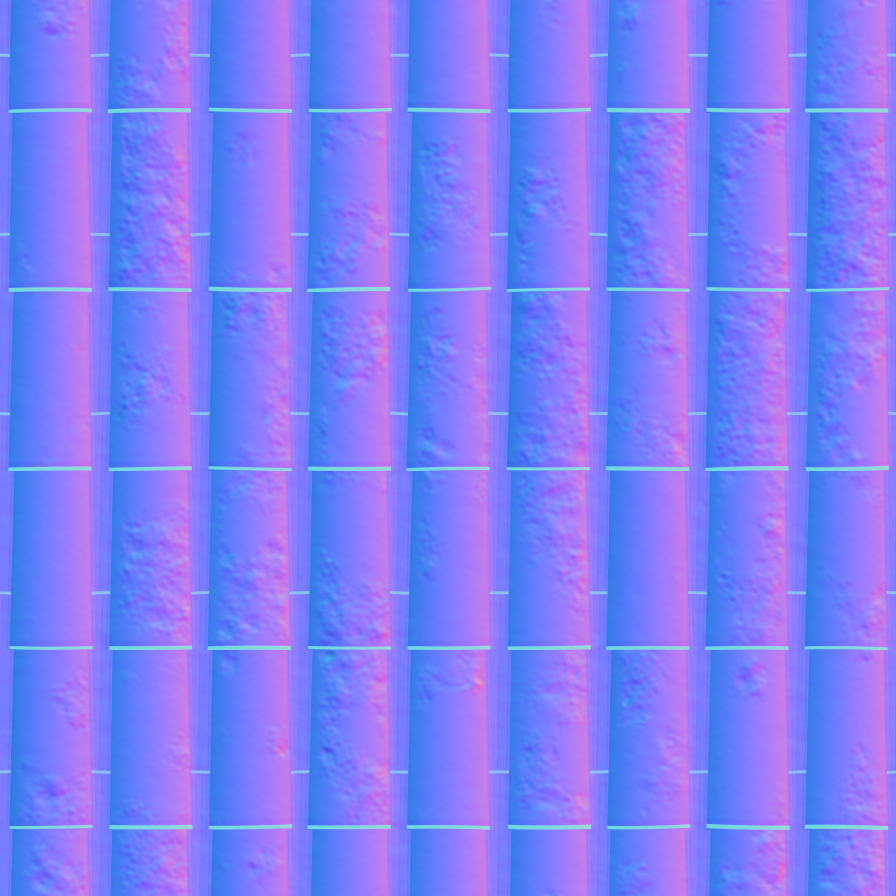
Reproduce this texture map procedurally as a WebGL 2 fragment shader.

```glsl
#version 300 es
precision highp float;
// Normal map of a barrel-tile roof: 9 columns by 5 rows of tapered convex covers
// over concave pans. Surface tilts are summed per part and packed into colour;
// wrapped cellular bumps roughen weathered patches.
uniform vec2 u_resolution;
out vec4 fragColor;

vec3 hash3(vec2 p) {
  vec3 q = fract(p.xyx * vec3(0.1031, 0.1030, 0.0973));
  q += dot(q, q.yxz + 33.33);
  return fract((q.xxy + q.yzz) * q.zyx);
}

// Soft signed blobs on a wrapping grid: height in x, gradient in yz.
vec3 bumps(vec2 uv, vec2 period) {
  vec2 p = uv * period, cell = floor(p);
  vec3 sum = vec3(0.0);
  for (int j = -1; j <= 1; j++) {
    for (int i = -1; i <= 1; i++) {
      vec2 c = cell + vec2(i, j);
      vec3 h = hash3(mod(c, period) + period.yx);
      vec2 d = p - c - h.xy;
      float k = max(0.0, 1.0 - dot(d, d));
      sum += (h.z * 2.0 - 1.0) * k * k * vec3(k, -6.0 * d);
    }
  }
  return sum;
}

// Smooth-edged horizontal or vertical bar.
float bar(float d, float halfWidth, float soft) {
  return 1.0 - smoothstep(halfWidth - soft, halfWidth + soft, abs(d));
}

void main() {
  vec2 uv = gl_FragCoord.xy / u_resolution;
  vec2 grid = vec2(9.0, 5.0);
  vec2 soft = grid / u_resolution * 0.7;
  vec2 p = uv * grid - vec2(0.0, 0.37);
  vec2 f = fract(p);
  vec3 tile = hash3(mod(floor(p), grid) + 7.0);
  vec3 tile2 = hash3(mod(floor(p), grid) + 61.0);

  // Cover outline: wide at its lower lip, narrow where it tucks under.
  float halfWidth = mix(0.418, 0.378, f.y);
  float x = f.x - 0.51 - (tile.x - 0.5) * 0.016 - (tile.y - 0.5) * 0.02 * (f.y - 0.5);
  float s = x / halfWidth;
  float cover = bar(x, halfWidth, soft.x);

  // Weathering: coarse lumps and fine grain inside irregular patches.
  float patches = bumps(uv, vec2(18.0, 15.0)).x + 0.4 * bumps(uv, vec2(45.0, 40.0)).x;
  float wear = smoothstep(0.0, 0.5, patches + tile.z * 1.1 - 0.45);
  wear *= smoothstep(0.0, 0.08, f.y) * (1.0 - smoothstep(0.7, 1.0, abs(s - 0.1)));
  vec2 lumps = bumps(uv, vec2(58.0, 62.0)).yz;
  vec2 grain = bumps(uv, vec2(150.0, 160.0)).yz;
  vec2 rough = lumps * (0.008 + 0.068 * wear) + grain * (0.008 + 0.062 * wear);

  // Convex cover with a small roll of its own and a softened right rim.
  vec2 coverTilt = vec2(0.61 * s + (tile2.x - 0.5) * 0.07, -0.03 + (tile2.y - 0.5) * 0.03);
  coverTilt.x -= 0.22 * smoothstep(0.93, 0.98, s);
  coverTilt += rough;

  // Concave pan: its left flank leans right, with faint lengthwise streaks.
  float g = fract(p.x + 0.5) - 0.505;
  vec3 pan = hash3(vec2(mod(floor(p.x + 0.5), 9.0), mod(floor(p.y - 0.307), 5.0)) + 23.0);
  float panY = fract(p.y - 0.307);
  float fold = -0.015 + 0.03 * panY + (pan.x - 0.5) * 0.02;
  vec2 panTilt = vec2(mix(0.1, -0.05, smoothstep(fold - 0.02, fold + 0.02, g)), -0.02);
  panTilt.x += 0.03 * sin(g * 190.0) - 0.12 * bar(g - fold, 0.008, soft.x);
  panTilt += lumps * 0.018 + grain * 0.012;

  // Contact crease along the sides of each cover.
  float gap = abs(x) - halfWidth;
  panTilt.x += sign(x) * 0.16 * bar(gap - 0.02, 0.012, soft.x);

  // Thin front edge of the pan.
  float panLip = bar(panY - 0.015 - g * (pan.y - 0.5) * 0.06, 0.008, soft.y);
  panTilt = mix(panTilt, vec2(0.12, 0.6), panLip * 0.85);

  // Bright front lip of the cover, slightly tilted and bowed, with a soft foot.
  float lipY = 0.014 + s * (tile2.z - 0.5) * 0.012 + (s * s - 0.4) * (tile.x - 0.5) * 0.009;
  float lip = bar(f.y - lipY, 0.008 + 0.004 * tile2.x, soft.y);
  float foot = bar(f.y - lipY - 0.025, 0.016, 0.012);
  coverTilt.y -= 0.07 * foot;
  coverTilt = mix(coverTilt, vec2(0.02 + 0.16 * s, 0.7), lip);

  // Pack the unit normal.
  vec2 tilt = mix(panTilt, coverTilt, cover);
  vec3 normal = vec3(tilt, sqrt(max(0.08, 1.0 - dot(tilt, tilt))));
  fragColor = vec4(normalize(normal) * 0.5 + 0.5, 1.0);
}
```
